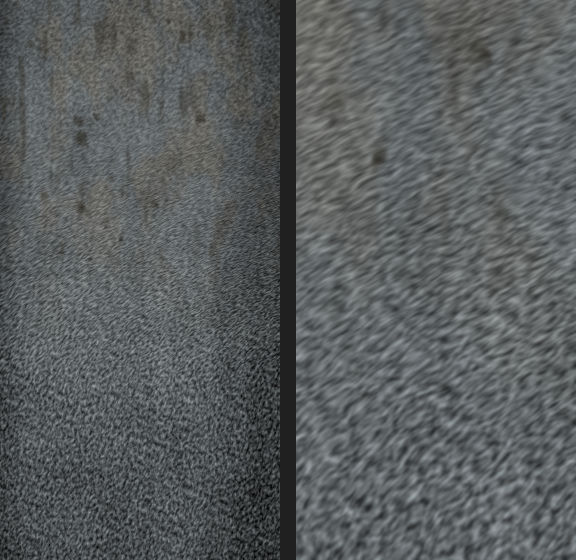
Left: the whole. Right: its middle third, enlarged.
Reproduce this texture procedurally as a Shadertoy shader.

```glsl
const vec3 COOL_GREY = vec3(0.95, 1.0, 1.02);
const vec3 WARM_GREY = vec3(1.0, 0.99, 0.94);
const vec3 STAIN_BROWN = vec3(0.19, 0.18, 0.15);
const int STAIN_COUNT = 26;

float hash(vec2 p) {
    vec3 q = fract(vec3(p.xyx) * 0.1031);
    q += dot(q, q.yzx + 33.33);
    return fract((q.x + q.y) * q.z);
}

vec2 gradientAt(vec2 cell) {
    float angle = 6.2832 * hash(cell + 200.0);
    return vec2(cos(angle), sin(angle));
}

float gradientNoise(vec2 p) {
    vec2 i = floor(p), f = fract(p);
    vec2 u = f * f * f * (f * (f * 6.0 - 15.0) + 10.0);
    float a = dot(gradientAt(i), f);
    float b = dot(gradientAt(i + vec2(1, 0)), f - vec2(1, 0));
    float c = dot(gradientAt(i + vec2(0, 1)), f - vec2(0, 1));
    float d = dot(gradientAt(i + vec2(1, 1)), f - vec2(1, 1));
    return mix(mix(a, b, u.x), mix(c, d, u.x), u.y);
}

float fbm(vec2 p, int octaves) {
    float sum = 0.0, weight = 1.0;
    for (int i = 0; i < octaves; i++) {
        sum += weight * gradientNoise(p);
        p = p * 2.03 + 17.3;
        weight *= 0.55;
    }
    return sum;
}

vec2 rotate(vec2 p, float angle) {
    float c = cos(angle), s = sin(angle);
    return vec2(c * p.x - s * p.y, s * p.x + c * p.y);
}

// Short leaning pebbles with finer flecks between them
float leatherGrain(vec2 p, float scale, float lean) {
    p += 0.006 * vec2(gradientNoise(p * 24.0), gradientNoise(p * 24.0 + 50.0));
    vec2 q = rotate(p, lean) * vec2(1.15, 0.72) * scale;
    float pebbles = gradientNoise(q);
    float flecks = gradientNoise(q * 1.7 + 31.0);
    return pebbles + 0.6 * flecks;
}

// Ragged upright spots scattered over the given height range
float stainSpots(vec2 p, float bottom, float top) {
    vec2 ragged = p + 0.012 * vec2(fbm(p * 35.0, 2), fbm(p * 35.0 + 70.0, 2));
    float cover = 0.0;
    for (int i = 0; i < STAIN_COUNT; i++) {
        float id = float(i);
        vec2 centre = vec2(mix(0.1, 0.85, hash(vec2(id, 3.7))),
                           mix(bottom, top, hash(vec2(id, 9.1))));
        float radius = mix(0.008, 0.022, hash(vec2(id, 5.3)));
        float stretch = mix(0.4, 0.95, hash(vec2(id, 7.9)));
        float d = length((ragged - centre) * vec2(1.0, stretch));
        float strength = mix(0.2, 0.7, hash(vec2(id, 11.3)));
        cover = max(cover, strength * (1.0 - smoothstep(0.2 * radius, 1.5 * radius, d)));
    }
    return cover;
}

// Broad light: bright upper middle, dim foot and sides
float broadLight(vec2 p) {
    float light = mix(0.30, 0.405, smoothstep(0.0, 1.0, p.y));
    light -= 0.04 * smoothstep(1.65, 2.0, p.y);
    float left = smoothstep(-0.06, 0.13, p.x);
    float right = 1.0 - smoothstep(0.65, 1.06, p.x);
    return light * mix(0.6, 1.0, left) * mix(0.6, 1.0, right);
}

void mainImage(out vec4 fragColor, in vec2 fragCoord) {
    vec2 p = fragCoord / iResolution.x;
    float height = 2.0 * fragCoord.y / iResolution.y;
    float upper = smoothstep(0.6, 1.6, height);

    // Light with cloudy mottling and faint vertical streaks
    float light = broadLight(vec2(p.x, height));
    light += 0.04 * fbm(p * vec2(4.0, 5.0), 3);
    light += 0.035 * fbm(p * vec2(18.0, 24.0) + 40.0, 2);
    light += 0.035 * gradientNoise(p * vec2(18.0, 1.6) + 12.0);

    // Grain is crisp at the foot and soft toward the top
    float grain = leatherGrain(p, 82.0, mix(0.4, 0.9, upper));
    light += mix(0.29, 0.14, upper) * grain;

    // Warm grime in the upper half
    float grime = upper * smoothstep(-0.2, 0.4, fbm(p * vec2(6.0, 3.0) + 8.0, 3));
    vec3 colour = light * mix(COOL_GREY, WARM_GREY, grime);
    float streak = smoothstep(0.15, 0.6, fbm(p * vec2(20.0, 4.0) + 90.0, 2));
    float stain = max(stainSpots(vec2(p.x, height), 1.08, 2.0), 0.4 * upper * streak);
    colour = mix(colour, STAIN_BROWN + 0.05 * grain, stain);

    fragColor = vec4(clamp(colour, 0.0, 1.0), 1.0);
}
```
